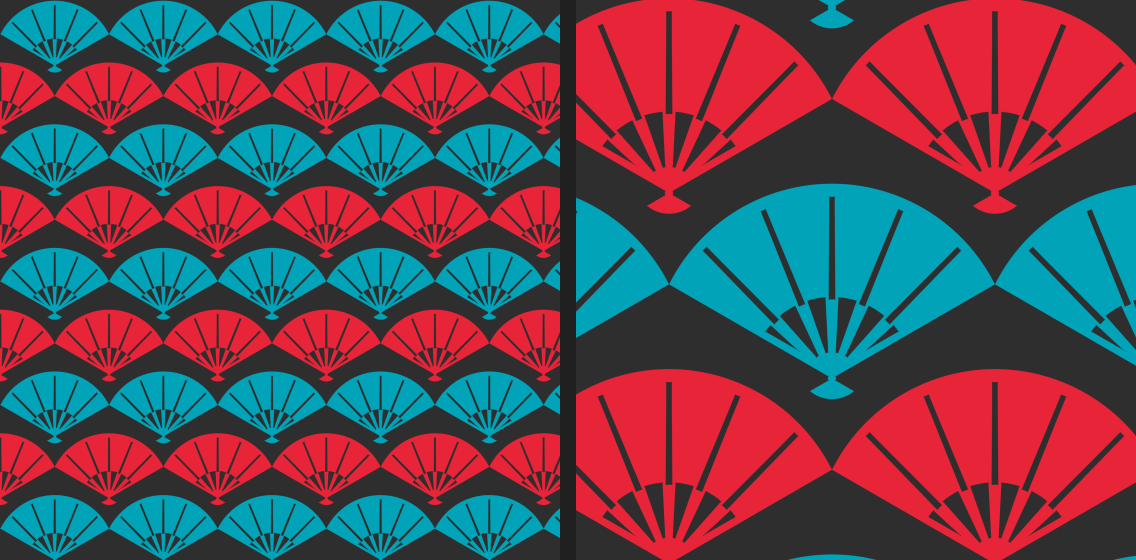
Left, the full canvas; right, a detail of the centre.
Reproduce this pattern procedurally as a Shadertoy shader.

```glsl
const vec3 CHARCOAL = vec3(0.18);
const vec3 TEAL = vec3(0.0, 0.64, 0.72);
const vec3 RED = vec3(0.91, 0.14, 0.22);

// Layout: canvas units for the fan size, fan half widths for the rest
const float HALF_WIDTH = 0.0970;
const vec2 FIRST_PIVOT = vec2(0.0977, 0.1172);
const float ROW_STEP = 1.1376;
const float LAST_ROW = 8.0;
const float RIB_ANGLE = 0.388;

float coverage(float dist, float pixel) {
    return 1.0 - smoothstep(-0.7 * pixel, 0.7 * pixel, dist);
}

float circle(vec2 p, vec2 centre, float radius) {
    return length(p - centre) - radius;
}

vec2 rotate(vec2 p, float angle) {
    float c = cos(angle), s = sin(angle);
    return vec2(c * p.x - s * p.y, s * p.x + c * p.y);
}

// Upward wedge, 60 degrees to each side of vertical
float wedge(vec2 p) {
    return dot(vec2(abs(p.x), p.y), vec2(0.5, -0.866));
}

// Leaf of the fan, with its pivot at the origin
float leaf(vec2 p) {
    return max(wedge(p), circle(p, vec2(0.0, 0.077), 1.118));
}

// Small flared foot below the pivot
float foot(vec2 p) {
    float flare = max(wedge(vec2(p.x, -p.y)), circle(p, vec2(0.0, 0.083), 0.21));
    return min(flare, circle(p, vec2(0.0), 0.025));
}

// Position in the frame of the nearest of five ribs
vec2 nearestRib(vec2 p) {
    float index = clamp(round(atan(p.x, p.y) / RIB_ANGLE), -2.0, 2.0);
    return rotate(p, index * RIB_ANGLE);
}

// Radial slit in the leaf, tapering outwards
float slit(vec2 rib) {
    float halfWidth = mix(0.024, 0.017, clamp(rib.y, 0.0, 1.0));
    return max(abs(rib.x) - halfWidth, abs(rib.y - 0.80) - 0.315);
}

// Openings between the ribs near the pivot
float opening(vec2 p, vec2 rib) {
    float radius = length(p);
    float ring = max(radius - 0.50, 0.16 - radius);
    float beside = 0.015 + 0.05 * radius - abs(rib.x);
    return max(max(ring, beside), wedge(p) + 0.045);
}

float fan(vec2 p, float pixel) {
    vec2 rib = nearestRib(p);
    float cuts = min(slit(rib), opening(p, rib));
    float body = coverage(leaf(p), pixel) * (1.0 - coverage(cuts, pixel));
    return max(body, coverage(foot(p), pixel));
}

void mainImage(out vec4 fragColor, in vec2 fragCoord) {
    vec2 canvas = fragCoord / iResolution.y;
    vec2 p = (vec2(canvas.x, 1.0 - canvas.y) - FIRST_PIVOT) / HALF_WIDTH;
    float pixel = 1.0 / (iResolution.y * HALF_WIDTH);
    vec3 colour = CHARCOAL;

    // Rows overlap in height, so test every row that can reach this point
    float firstRow = floor(p.y / ROW_STEP);
    for (int i = 0; i < 3; i++) {
        float row = firstRow + float(i);
        if (row < 0.0 || row > LAST_ROW) continue;
        float odd = mod(row, 2.0);
        float x = mod(p.x - odd + 1.0, 2.0) - 1.0;
        vec2 local = vec2(x, row * ROW_STEP - p.y);
        colour = mix(colour, mix(TEAL, RED, odd), fan(local, pixel));
    }
    fragColor = vec4(colour, 1.0);
}
```
